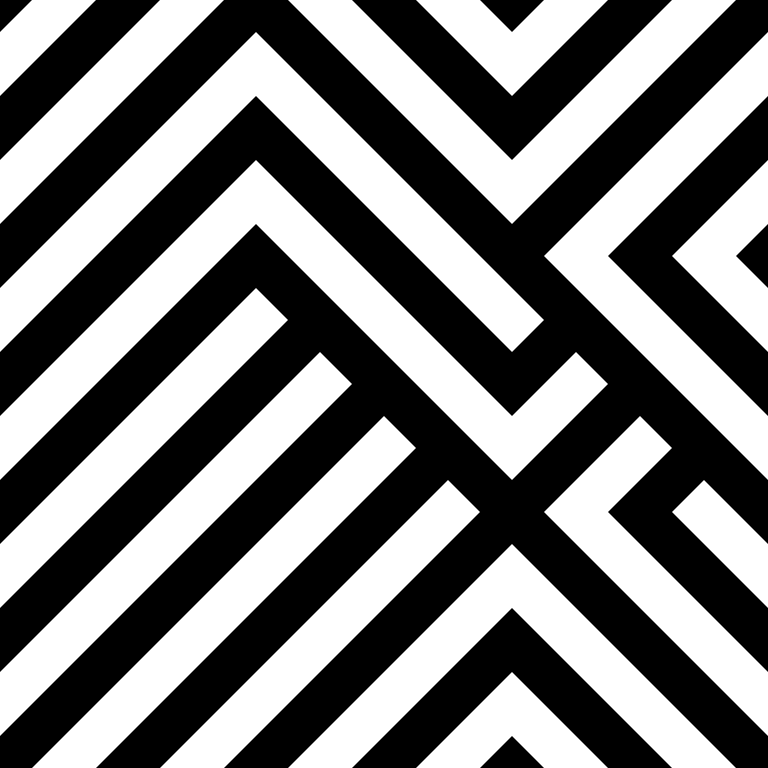
This pattern is drawn by a Shadertoy shader. Its source:

```glsl
const float TILES = 3.0;         // tiles along the canvas height
const float TILE_SPAN = 8.0;     // tile side, in half stripe widths
const float STRIPE_PERIOD = 4.0; // one dark and one light band
const float CAP_INSET = 1.0;     // gap between the split diagonal and stripe ends
const vec3 DARK = vec3(0.0);
const vec3 LIGHT = vec3(1.0);

const int RISING = 0;
const int FALLING = 1;
const int SPLIT = 2;

// Tile kinds, bottom row first
const int LAYOUT[9] = int[9](
    RISING, RISING,  FALLING,
    RISING, SPLIT,   SPLIT,
    RISING, FALLING, RISING
);

// Positive inside the light band, negative in the dark one
float stripe(float s) {
    return 0.25 * STRIPE_PERIOD - abs(mod(s, STRIPE_PERIOD) - 0.5 * STRIPE_PERIOD);
}

float tileBands(int kind, vec2 q) {
    float rising = stripe(q.x - q.y);
    float falling = stripe(q.x + q.y);
    if (kind == RISING) return rising;
    if (kind == FALLING) return falling;

    // Split tile: falling bands above the diagonal, capped rising bands below
    float below = TILE_SPAN - q.x - q.y;
    return max(min(falling, -below), min(rising, below - CAP_INSET));
}

void mainImage(out vec4 fragColor, in vec2 fragCoord) {
    float pixel = TILES * TILE_SPAN / iResolution.y;
    vec2 p = fragCoord * pixel;

    // Tile lookup, repeating past the square
    ivec2 cell = ivec2(mod(floor(p / TILE_SPAN), TILES));
    int kind = LAYOUT[cell.y * int(TILES) + cell.x];
    float band = tileBands(kind, mod(p, TILE_SPAN));

    // Diagonal offset to true distance, then pixel coverage
    float coverage = clamp(band * inversesqrt(2.0) / pixel + 0.5, 0.0, 1.0);
    fragColor = vec4(mix(DARK, LIGHT, coverage), 1.0);
}
```
